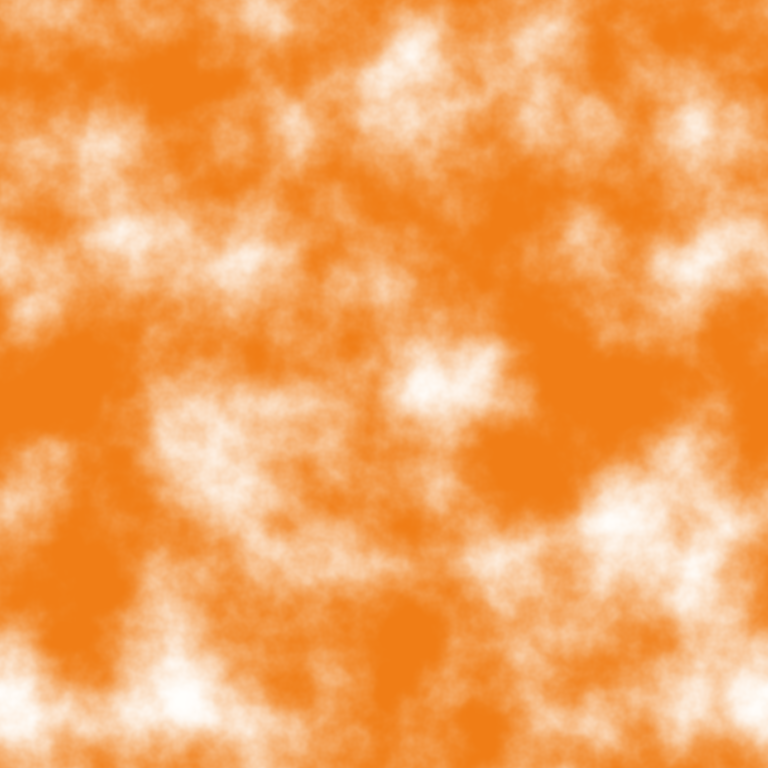
This texture is drawn by a WebGL 2 fragment shader. Its source:

```glsl
#version 300 es
precision highp float;

uniform vec2 u_resolution;
out vec4 fragColor;

#define BASE_CELLS 5
#define OCTAVES 6
#define GAIN 0.52
#define SEED 7u
#define NOISE_DEVIATION 0.216
#define CLEAR_LEVEL -1.6
#define CLOUD_LEVEL 3.1
#define ORANGE vec3(0.94, 0.49, 0.085)
#define WHITE vec3(1.0, 0.995, 0.985)

// Integer hash of a lattice point and a layer number
uint hash(uvec3 v) {
    uint h = v.x * 0x9E3779B1u ^ v.y * 0x85EBCA77u ^ v.z * 0xC2B2AE3Du;
    h = (h ^ (h >> 16)) * 0x7FEB352Du;
    h = (h ^ (h >> 15)) * 0x846CA68Bu;
    return h ^ (h >> 16);
}

// Unit gradient on a lattice that wraps after `cells` steps
vec2 gradient(ivec2 corner, int cells, uint layer) {
    ivec2 wrapped = (corner % cells + cells) % cells;
    uint h = hash(uvec3(uvec2(wrapped), layer + SEED));
    float angle = 6.2831853 * float(h >> 8) / 16777216.0;
    return vec2(cos(angle), sin(angle));
}

float cornerRamp(ivec2 cell, vec2 local, ivec2 corner, int cells, uint layer) {
    return dot(gradient(cell + corner, cells, layer), local - vec2(corner));
}

// Periodic gradient noise
float gradientNoise(vec2 p, int cells, uint layer) {
    ivec2 cell = ivec2(floor(p));
    vec2 f = fract(p);
    vec2 fade = f * f * f * (f * (f * 6.0 - 15.0) + 10.0);
    float a = cornerRamp(cell, f, ivec2(0, 0), cells, layer);
    float b = cornerRamp(cell, f, ivec2(1, 0), cells, layer);
    float c = cornerRamp(cell, f, ivec2(0, 1), cells, layer);
    float d = cornerRamp(cell, f, ivec2(1, 1), cells, layer);
    return mix(mix(a, b, fade.x), mix(c, d, fade.x), fade.y);
}

// Octave sum scaled to unit deviation
float cloudField(vec2 uv) {
    float sum = 0.0;
    float power = 0.0;
    float amplitude = 1.0;
    int cells = BASE_CELLS;
    for (int i = 0; i < OCTAVES; i++) {
        vec2 shift = float(i) * vec2(0.37, 0.61);
        sum += amplitude * gradientNoise(uv * float(cells) + shift, cells, uint(i));
        power += amplitude * amplitude;
        amplitude *= GAIN;
        cells *= 2;
    }
    return sum / (NOISE_DEVIATION * sqrt(power));
}

void main() {
    vec2 uv = gl_FragCoord.xy / u_resolution;

    // Soft toe keeps the orange calm while the pale parts stay grainy
    float cloud = smoothstep(CLEAR_LEVEL, CLOUD_LEVEL, cloudField(uv));
    fragColor = vec4(mix(ORANGE, WHITE, cloud), 1.0);
}
```
